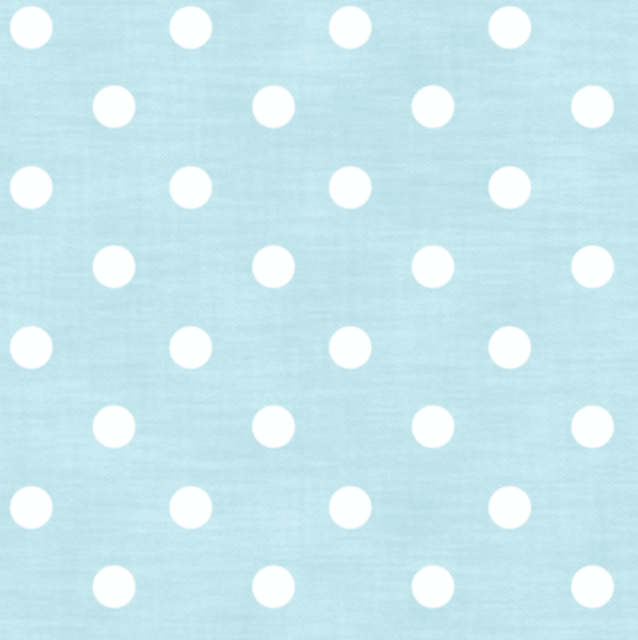
Reproduce this pattern procedurally as a Shadertoy shader.

```glsl
// White polka dots in staggered rows on pale blue woven cloth.
// Two dots per cell of a 4 x 4 grid come from a circle distance function;
// the cloth is a fine twill, horizontal slubs and soft mottling from wrapping noise.

#define REPEATS 4.0
#define DOT_RADIUS 0.133
#define DOT_SOFTNESS 0.011
#define DOT_A vec2(0.196, 0.828)
#define DOT_B vec2(0.715, 0.333)
#define CLOTH_COLOR vec3(0.765, 0.902, 0.929)
#define DOT_COLOR vec3(0.995, 1.0, 1.0)
#define TWILL_COUNT 128.0
#define TWILL_DEPTH 0.006
#define GRAIN_DEPTH 0.022
#define SLUB_DEPTH 0.026
#define MOTTLE_DEPTH 0.022

const float TAU = 6.2831853;

float hash(vec2 p) {
    return fract(sin(dot(p, vec2(127.1, 311.7))) * 43758.5453);
}

// Value noise centred on zero; whole-number counts make it wrap over the canvas.
float wrapNoise(vec2 uv, vec2 count, float seed) {
    vec2 p = uv * count;
    vec2 i = floor(p);
    vec2 f = fract(p);
    f = f * f * (3.0 - 2.0 * f);
    vec2 lo = mod(i, count);
    vec2 hi = mod(i + 1.0, count);
    float bottom = mix(hash(lo + seed), hash(vec2(hi.x, lo.y) + seed), f.x);
    float top = mix(hash(vec2(lo.x, hi.y) + seed), hash(hi + seed), f.x);
    return mix(bottom, top, f.y) - 0.5;
}

// Signed distance to the nearest copy of a dot, in cell heights.
float dotDistance(vec2 cell, vec2 center, float aspect) {
    vec2 d = fract(cell - center + 0.5) - 0.5;
    return length(d * vec2(aspect, 1.0)) - DOT_RADIUS;
}

// Brightness offset of the weave.
float clothShade(vec2 uv) {
    float twill = sin(TAU * TWILL_COUNT * (uv.x + uv.y));
    float grain = wrapNoise(uv, vec2(200.0, 256.0), 3.0);
    float slub = wrapNoise(uv, vec2(18.0, 170.0), 17.0)
               + 0.6 * wrapNoise(uv, vec2(9.0, 80.0), 29.0);
    float warp = 0.5 * wrapNoise(uv, vec2(110.0, 14.0), 41.0);
    float mottle = wrapNoise(uv, vec2(8.0, 10.0), 53.0)
                 + 0.5 * wrapNoise(uv, vec2(20.0, 24.0), 67.0);
    return TWILL_DEPTH * twill + GRAIN_DEPTH * grain
         + SLUB_DEPTH * (slub + warp) + MOTTLE_DEPTH * mottle;
}

void mainImage(out vec4 fragColor, in vec2 fragCoord) {
    vec2 uv = fragCoord / iResolution.xy;
    float aspect = iResolution.x / iResolution.y;

    // Cloth: shade moves red a little more than blue.
    vec3 color = CLOTH_COLOR + clothShade(uv) * vec3(1.2, 0.9, 0.8);

    // Dots: the two staggered rows of each cell, with a soft printed edge.
    vec2 cell = uv * REPEATS;
    float d = min(dotDistance(cell, DOT_A, aspect), dotDistance(cell, DOT_B, aspect));
    float edge = max(DOT_SOFTNESS, REPEATS / iResolution.y);
    color = mix(color, DOT_COLOR, 1.0 - smoothstep(-edge, edge, d));

    fragColor = vec4(clamp(color, 0.0, 1.0), 1.0);
}
```
